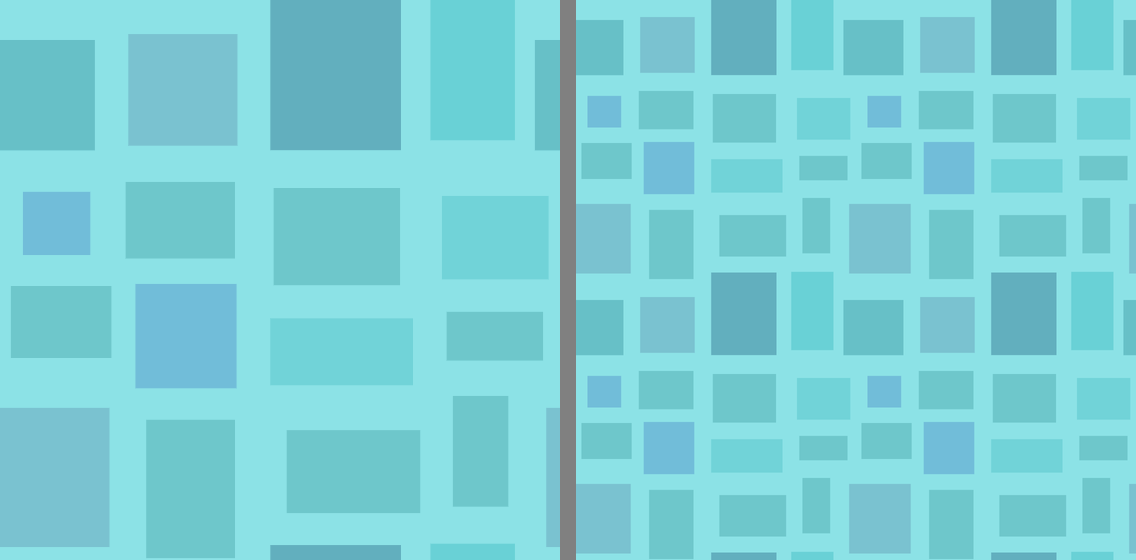
Left: one tile. Right: repeated 2 by 2.
Give the GLSL for this pattern, as a Shadertoy shader.

```glsl
const int   GRID = 4;                            // slots per side, even so the pattern wraps
const int   COUNT = GRID * GRID;
const uint  SEED = 11u;
const float LINE_SHIFT = 0.29;                   // wander of the dividing lines, in slots
const vec2  MIN_INSET = vec2(0.016, 0.021);      // margin every block keeps, in canvas units
const float EXTRA_INSET = 0.12;                  // largest random margin, as part of the slot

const vec3 BACKGROUND = vec3(0.549, 0.886, 0.902);
const vec3 TEAL       = vec3(0.431, 0.780, 0.796);
const vec3 DEEP_TEAL  = vec3(0.404, 0.753, 0.780);
const vec3 AQUA       = vec3(0.412, 0.820, 0.839);
const vec3 PALE_AQUA  = vec3(0.443, 0.827, 0.847);
const vec3 GREY_BLUE  = vec3(0.478, 0.761, 0.816);
const vec3 SLATE      = vec3(0.384, 0.686, 0.745);
const vec3 SKY_BLUE   = vec3(0.445, 0.740, 0.850);

// Block colours, from the largest block to the smallest
const vec3 COLOUR_BY_RANK[COUNT] = vec3[COUNT](
    SLATE, GREY_BLUE, DEEP_TEAL, AQUA,
    TEAL, TEAL, GREY_BLUE, TEAL,
    SKY_BLUE, PALE_AQUA, PALE_AQUA, TEAL,
    TEAL, TEAL, TEAL, SKY_BLUE);

// Integer hash of a wrapped grid position, three values in 0..1
vec3 hash3(ivec2 p, uint salt) {
    uvec3 v = uvec3(uvec2(p % GRID), salt + SEED) * 1664525u + 1013904223u;
    v.x += v.y * v.z;  v.y += v.z * v.x;  v.z += v.x * v.y;
    v ^= v >> 16u;
    v.x += v.y * v.z;  v.y += v.z * v.x;  v.z += v.x * v.y;
    return vec3(v >> 8u) / 16777216.0;
}

float lineShift(ivec2 vertex) {
    return (hash3(vertex, 0u).x * 2.0 - 1.0) * LINE_SHIFT;
}

// Even vertices carry vertical lines and odd ones horizontal lines, which
// interlock into rectangles. Returns (left, bottom, right, top).
vec4 blockBounds(ivec2 cell) {
    int odd = (cell.x + cell.y) & 1;
    vec2 low = vec2(cell) + vec2(lineShift(cell + ivec2(0, odd)),
                                 lineShift(cell + ivec2(1 - odd, 0)));
    vec2 high = vec2(cell + 1) + vec2(lineShift(cell + ivec2(1, 1 - odd)),
                                      lineShift(cell + ivec2(odd, 1)));
    low /= float(GRID);
    high /= float(GRID);
    vec2 extra = (high - low) * EXTRA_INSET;
    return vec4(low + MIN_INSET + extra * hash3(cell, 1u).xy,
                high - MIN_INSET - extra * hash3(cell, 2u).xy);
}

// Signed distance to a block on the wrapped canvas
float blockDistance(vec2 p, vec4 bounds) {
    vec2 offset = p - 0.5 * (bounds.xy + bounds.zw);
    offset -= round(offset);
    vec2 d = abs(offset) - 0.5 * (bounds.zw - bounds.xy);
    return length(max(d, 0.0)) + min(max(d.x, d.y), 0.0);
}

void mainImage(out vec4 fragColor, in vec2 fragCoord) {
    vec2 uv = fragCoord / iResolution.xy;
    float pixel = 1.0 / min(iResolution.x, iResolution.y);

    // Find the nearest block and note all areas
    float area[COUNT];
    float nearest = 1.0;
    float nearestArea = 0.0;
    for (int i = 0; i < COUNT; i++) {
        vec4 bounds = blockBounds(ivec2(i % GRID, i / GRID));
        vec2 size = bounds.zw - bounds.xy;
        area[i] = size.x * size.y;
        float d = blockDistance(uv, bounds);
        if (d < nearest) {
            nearest = d;
            nearestArea = area[i];
        }
    }

    // Rank the block by size to keep the colour shares steady
    int rank = 0;
    for (int i = 0; i < COUNT; i++) {
        if (area[i] > nearestArea) rank++;
    }

    float coverage = clamp(0.5 - nearest / pixel, 0.0, 1.0);
    fragColor = vec4(mix(BACKGROUND, COLOUR_BY_RANK[rank], coverage), 1.0);
}
```
